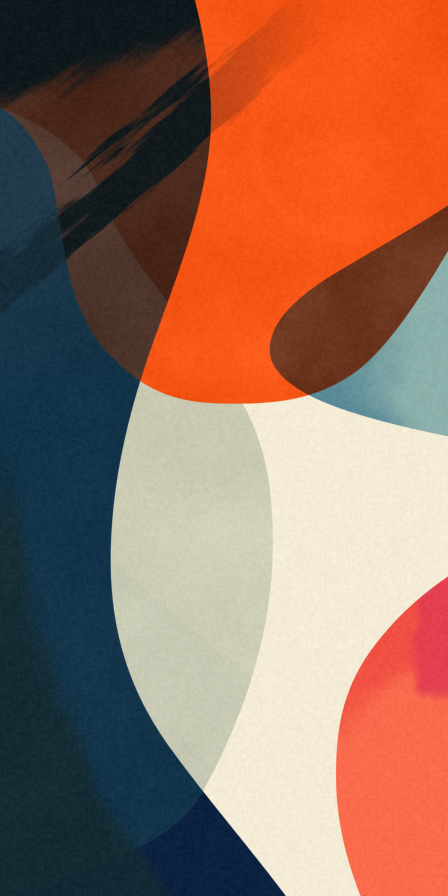
Write a WebGL 1 fragment shader that draws this background.

```glsl
precision highp float;
// Overlapping translucent paper shapes in navy, orange, sage and coral with dry brush marks.

uniform vec2 u_resolution;

#define EDGE_SOFTNESS 0.8
#define GRAIN 0.035
#define MOTTLE 0.10
#define STREAK_CENTER 0.475
#define STREAK_WIDTH 0.055
#define STREAK_FINENESS 55.0
#define RING_GLOW 0.035

const vec3 PAPER = vec3(0.96, 0.925, 0.84);
const vec3 SAGE = vec3(0.78, 0.785, 0.70);
const vec3 ORANGE = vec3(0.96, 0.33, 0.08);
const vec3 NAVY = vec3(0.07, 0.20, 0.285);
const vec3 DEEP_BLUE = vec3(0.045, 0.13, 0.25);
const vec3 INK = vec3(0.055, 0.095, 0.11);
const vec3 UMBER = vec3(0.28, 0.15, 0.10);
const vec3 CORAL = vec3(0.98, 0.42, 0.30);

float hash(vec2 p) {
  vec3 h = fract(vec3(p.xyx) * 0.1031);
  h += dot(h, h.yzx + 33.33);
  return fract((h.x + h.y) * h.z);
}

float noise(vec2 p) {
  vec2 i = floor(p), f = fract(p);
  f = f * f * (3.0 - 2.0 * f);
  return mix(mix(hash(i), hash(i + vec2(1, 0)), f.x),
             mix(hash(i + vec2(0, 1)), hash(i + vec2(1, 1)), f.x), f.y);
}

float fbm(vec2 p) {
  float sum = 0.0, amp = 0.5;
  for (int i = 0; i < 4; i++) {
    sum += amp * noise(p);
    p = p * 2.03 + 17.0;
    amp *= 0.5;
  }
  return sum;
}

// Cubic piece between knots (position, value, slope); gives value and slope.
vec2 arc(vec2 before, float t, vec3 a, vec3 b) {
  if (t < a.x) return before;
  float h = b.x - a.x, s = clamp((t - a.x) / h, 0.0, 1.0);
  float d = b.y - a.y, m = a.z * h, n = b.z * h;
  float c2 = 3.0 * d - 2.0 * m - n, c3 = m + n - 2.0 * d;
  return vec2(a.y + s * (m + s * (c2 + s * c3)), (m + s * (2.0 * c2 + 3.0 * s * c3)) / h);
}

// Smooth coverage of the side below the curve value.
float cover(float v, vec2 curve) {
  float w = EDGE_SOFTNESS / u_resolution.x;
  return smoothstep(-w, w, (curve.x - v) / sqrt(1.0 + curve.y * curve.y));
}

float navyShape(vec2 p) {
  vec2 c = arc(vec2(0.435, 0), p.y, vec3(0, 0.435, 0.25), vec3(0.26, 0.471, 0));
  c = arc(c, p.y, vec3(0.26, 0.471, 0), vec3(0.781, 0.336, -0.35));
  c = arc(c, p.y, vec3(0.781, 0.336, -0.35), vec3(1.25, 0.247, 0));
  c = arc(c, p.y, vec3(1.25, 0.247, 0), vec3(1.667, 0.378, 0.72));
  return cover(p.x, arc(c, p.y, vec3(1.667, 0.378, 0.72), vec3(2, 0.638, 0.75)));
}

float orangeShape(vec2 p) {
  vec2 c = arc(vec2(0.24, 0), p.x, vec3(0, 0.24, 0.5), vec3(0.104, 0.365, 2));
  c = arc(c, p.x, vec3(0.104, 0.365, 2), vec3(0.161, 0.638, 3.2));
  c = arc(c, p.x, vec3(0.161, 0.638, 3.2), vec3(0.26, 0.807, 1));
  c = arc(c, p.x, vec3(0.26, 0.807, 1), vec3(0.521, 0.901, 0));
  c = arc(c, p.x, vec3(0.521, 0.901, 0), vec3(0.781, 0.839, -0.65));
  return cover(p.y, arc(c, p.x, vec3(0.781, 0.839, -0.65), vec3(1, 0.56, -1.7)));
}

float ribbonShape(vec2 p) {
  vec2 c = arc(vec2(0), p.y, vec3(0.24, 0, 2.5), vec3(0.495, 0.253, 0.5));
  c = arc(c, p.y, vec3(0.495, 0.253, 0.5), vec3(0.901, 0.542, 0.55));
  c = arc(c, p.y, vec3(0.901, 0.542, 0.55), vec3(1.211, 0.609, 0));
  c = arc(c, p.y, vec3(1.211, 0.609, 0), vec3(1.766, 0.453, -0.55));
  return cover(p.x, arc(c, p.y, vec3(1.766, 0.453, -0.55), vec3(2, 0, -4)));
}

float poolShape(vec2 p) {
  vec2 c = arc(vec2(1.01, 0), p.y, vec3(0.452, 1.01, -1.5), vec3(0.612, 0.745, -1.65));
  c = arc(c, p.y, vec3(0.612, 0.745, -1.65), vec3(0.781, 0.602, 0));
  c = arc(c, p.y, vec3(0.781, 0.602, 0), vec3(0.875, 0.677, 1.7));
  return 1.0 - cover(p.x, arc(c, p.y, vec3(0.875, 0.677, 1.7), vec3(0.976, 1.01, 5)));
}

float coralShape(vec2 p) {
  vec2 c = arc(vec2(1.01, 0), p.y, vec3(1.28, 1.01, -1.5), vec3(1.445, 0.833, -0.75));
  c = arc(c, p.y, vec3(1.445, 0.833, -0.75), vec3(1.732, 0.75, 0));
  return 1.0 - cover(p.x, arc(c, p.y, vec3(1.732, 0.75, 0), vec3(2, 0.805, 0.4)));
}

void main() {
  // Width is 1, height is 2, y runs down from the top edge.
  vec2 p = gl_FragCoord.xy / u_resolution * vec2(1, 2);
  p.y = 2.0 - p.y;
  float navy = navyShape(p), orange = orangeShape(p), ribbon = ribbonShape(p), pool = poolShape(p);
  float cloud = fbm(p * 5.0) - 0.47;

  // Diagonal dry brush band
  vec2 b = vec2(dot(p, vec2(0.76, -0.65)), dot(p, vec2(0.65, 0.76)));
  float bristle = fbm(vec2(b.x * 5.0 + 9.0, b.y * STREAK_FINENESS)) - 0.47;
  float streak = 1.0 - smoothstep(0.7, 1.1, abs(b.y - STREAK_CENTER) / STREAK_WIDTH + bristle * 2.2);

  // Paper, sage ribbon and coral disc
  vec3 sage = SAGE + vec3(0.02, 0.015, 0.01) * smoothstep(-0.01, 0.01, p.x * 0.85 + 1.04 - p.y);
  vec3 col = mix(PAPER, sage + cloud * 0.08, ribbon);
  float wash = smoothstep(-0.08, 0.08, 1.46 - p.y + 0.5 * (0.9 - p.x) + cloud * 0.4);
  vec3 coral = mix(CORAL, vec3(0.94, 0.31, 0.26), wash);
  float rose = smoothstep(0.92, 0.95, p.x + cloud * 0.1) * (1.0 - smoothstep(1.53, 1.56, p.y - cloud * 0.1));
  col = mix(col, mix(coral, vec3(0.89, 0.25, 0.31), rose), coralShape(p));

  // Blue pool and orange sheet
  vec3 blue = mix(vec3(0.35, 0.54, 0.59), vec3(0.55, 0.69, 0.67), smoothstep(0.72, 1.0, p.x + cloud * 0.5));
  col = mix(col, blue, pool);
  float ring = 1.0 - smoothstep(0.0, 0.03, abs(length(p - vec2(0.78, 0.32)) - 0.21));
  vec3 sheet = ORANGE + cloud * MOTTLE + ring * RING_GLOW * (1.0 - p.x);
  sheet = mix(sheet, vec3(0.55, 0.20, 0.09), streak * 0.5 * smoothstep(0.65, 0.3, p.y) * smoothstep(0.75, 0.45, p.x));
  col = mix(col, mix(sheet, vec3(0.40, 0.19, 0.10) + cloud * 0.2, pool), orange);

  // Navy sheet with its dark brushed left side
  vec3 sea = mix(DEEP_BLUE, NAVY + vec3(0.05, 0.02, 0.0) * smoothstep(1.0, 0.4, p.y), ribbon);
  float bank = 0.03 + 0.38 * (p.y - 1.05) * (p.y - 1.05) + cloud * 0.1;
  float brushed = (1.0 - smoothstep(-0.03, 0.03, p.x - bank)) * smoothstep(0.95, 1.2, p.y);
  sea = mix(sea, vec3(0.085, 0.165, 0.19), brushed * 0.85) + cloud * 0.04;
  sea = mix(sea, INK, streak * 0.4);
  vec3 umber = mix(UMBER, vec3(0.31, 0.215, 0.18), ribbon) + cloud * 0.1;
  umber = mix(umber, INK, max(streak * 0.95, smoothstep(-0.03, 0.03, 0.24 - 0.4 * p.x - p.y + bristle * 0.08)));
  col = mix(col, mix(sea, umber, orange), navy);

  col += GRAIN * (noise(p * 190.0) - 0.5);
  gl_FragColor = vec4(clamp(col, 0.0, 1.0), 1.0);
}
```
